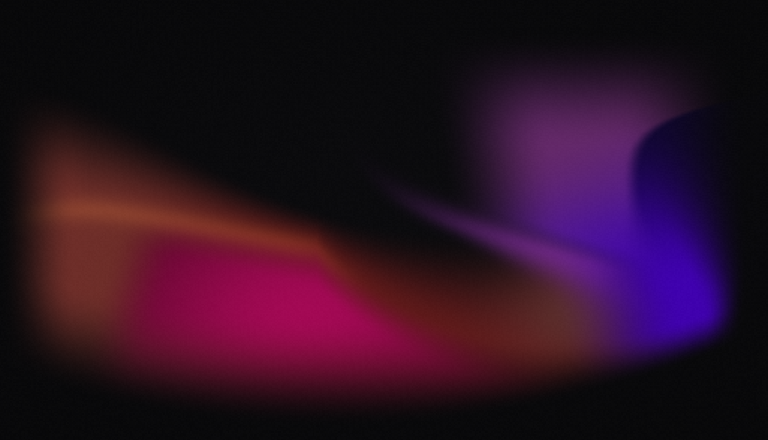
This background is drawn by a Shadertoy shader. Its source:

```glsl
float hash(vec2 p) {
    return fract(sin(dot(p, vec2(127.1, 311.7))) * 43758.5453);
}

float glow(vec2 p, vec2 center, vec2 radius) {
    vec2 q = (p - center) / radius;
    return exp(-dot(q, q));
}

// Falls from 1 to 0 as v rises from a to b
float fall(float a, float b, float v) {
    return 1.0 - smoothstep(a, b, v);
}

// Contours of the folded light, as heights over x
float warmTop(float x) {
    return 0.40 + 0.36 * exp(-x * x / 0.30);
}

float warmRidge(float x) {
    float crest = 0.523 - 0.2 * (length(vec2(x - 0.18, 0.1)) - 0.1);
    return crest - 0.17 * (1.0 - exp(-5.0 * max(x - 0.72, 0.0)));
}

float violetRim(float x) {
    return 0.47 - 0.30 * (x - 1.09) + 0.1 * exp(-11.0 * (x - 0.795));
}

float lowerEdge(float x) {
    return 0.03 + 0.22 * (x - 0.75) * (x - 0.75);
}

void mainImage(out vec4 fragColor, in vec2 fragCoord) {
    vec2 p = fragCoord / iResolution.y;
    p.x *= 1.745 * iResolution.y / iResolution.x;
    float x = p.x, y = p.y;

    vec3 col = mix(vec3(0.030, 0.030, 0.035), vec3(0.043, 0.043, 0.052),
                   glow(p, vec2(0.87, 0.5), vec2(0.9, 0.5)));

    float right = smoothstep(0.7, 1.6, x);
    float floorFade = smoothstep(0.0, mix(0.25, 0.10, right), y - lowerEdge(x));

    // Warm sheet: rust on the left, dark red in the middle
    float top = warmTop(x), ridge = warmRidge(x);
    float rise = y - ridge;
    float warm = fall(max(ridge, top - 0.19), top + 0.06, y);
    warm *= smoothstep(0.0, 0.17, x) * fall(1.2, 1.6, x);
    vec3 rust = mix(vec3(0.43, 0.18, 0.16), vec3(0.37, 0.10, 0.10), smoothstep(0.2, 0.75, x));
    col = mix(col, rust, warm * floorFade);

    // Magenta pool under the ridge, right of the left fold
    float fold = 0.15 + 0.3 * y;
    float pool = fall(-0.09, 0.025, rise) * smoothstep(fold - 0.03, fold + 0.13, x);
    vec3 magenta = mix(vec3(0.24, 0.03, 0.10), vec3(0.64, 0.035, 0.33),
                       glow(p, vec2(0.70, 0.29), vec2(0.46, 0.26)));
    col = mix(col, magenta, pool * floorFade * fall(1.0, 1.45, x));

    // Orange light along the ridge
    float crest = exp(-pow(rise / 0.028, 2.0));
    crest *= smoothstep(0.0, 0.2, x) * fall(0.64, 0.86, x);
    col += vec3(0.10, 0.07, 0.02) * crest;

    // Olive haze below the violet rim
    float rimOffset = y - violetRim(x);
    float haze = glow(p, vec2(1.32, 0.29), vec2(0.17, 0.13)) * fall(-0.04, 0.06, rimOffset);
    col = mix(col, vec3(0.37, 0.20, 0.19), 0.85 * haze * floorFade);

    // Violet wing
    float wing = smoothstep(-0.02, 0.07, rimOffset) * smoothstep(1.0, 1.27, x + 0.15 * (y - 0.6));
    wing *= fall(0.66, 0.93, y) * fall(1.40, 1.68, x);
    vec3 violet = mix(vec3(0.30, 0.08, 0.60), vec3(0.39, 0.16, 0.41),
                      smoothstep(0.38, 0.70, y - 0.35 * (x - 1.3)));
    col = mix(col, violet, wing);

    // Bright filament on the rim
    float rimWidth = rimOffset > 0.0 ? 0.035 : mix(0.025, 0.065, smoothstep(1.0, 1.35, x));
    float filament = exp(-pow(rimOffset / rimWidth, 2.0));
    filament *= smoothstep(0.78, 1.30, x) * fall(1.33, 1.53, x);
    col = mix(col, vec3(0.48, 0.17, 0.58), 0.8 * filament);

    // Blue flow into the lower right corner
    float blueFlow = smoothstep(1.25, 1.55, x + 0.2 * (y - 0.3)) * fall(0.34, 0.58, y);
    blueFlow *= floorFade * fall(1.60, 1.69, x);
    col = mix(col, vec3(0.25, 0.005, 0.68), blueFlow);

    // Navy lobe with a curved left side
    float d = y - 0.59;
    float lobeSide = 1.436 + 1.3 * d * d + 170.0 * pow(max(d, 0.0), 4.0);
    float soft = mix(0.07, 0.022, smoothstep(0.36, 0.56, y));
    float lobe = smoothstep(-soft, soft, x - lobeSide) * smoothstep(0.26, 0.40, y);
    vec3 navy = mix(vec3(0.25, 0.005, 0.69), vec3(0.065, 0.025, 0.19), smoothstep(0.34, 0.73, y));
    navy = mix(navy, vec3(0.035, 0.035, 0.045),
               smoothstep(mix(1.58, 1.46, smoothstep(0.3, 0.6, y)), 1.70, x));
    col = mix(col, navy, lobe);

    // Fine grain
    float grain = hash(floor(p * 294.0)) - 0.5;
    col += 0.012 * grain;
    fragColor = vec4(clamp(col, 0.0, 1.0), 1.0);
}
```
